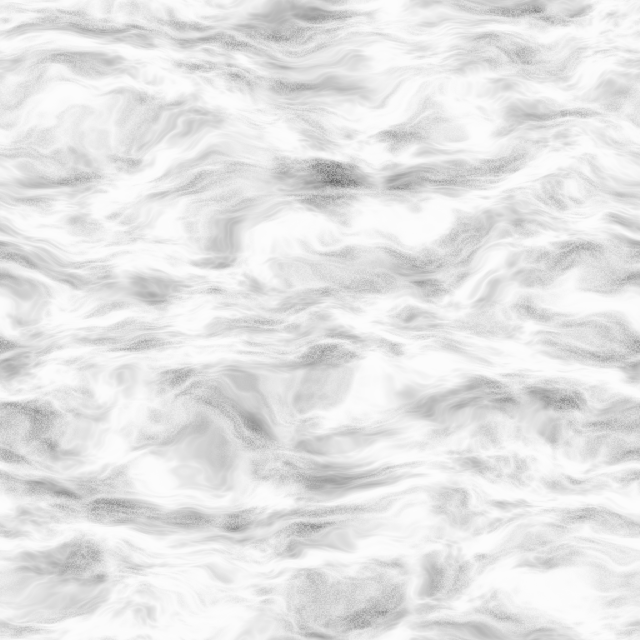
Give the GLSL for this texture, as a Shadertoy shader.

```glsl
const float WHITE_LEVEL   = 0.99;
const float SHADE_DEPTH   = 0.34;
const float SHADE_START   = 0.45;   // billow height where grey begins
const float SHADE_KNEE    = 0.10;
const float NOISE_GAIN    = 4.65;   // brings gradient noise to unit deviation
const int   OCTAVES       = 5;
const vec2  BASE_CELLS    = vec2(3.0, 8.0);
const float BASE_WEIGHT   = 0.35;
const vec2  VEIN_CELLS    = vec2(5.0, 13.0);
const float VEIN_WIDTH    = 0.28;
const float VEIN_FLOOR    = 0.5;
const float GRAIN_CELLS   = 512.0;
const float GRAIN_AMOUNT  = 0.42;

// Integer hash: two values in 0..1 per wrapped lattice cell
vec2 hash2(vec2 cell, vec2 period, float seed) {
    uvec2 q = uvec2(mod(cell, period));
    uint h = q.x * 1597334677u ^ q.y * 3812015801u ^ uint(seed) * 2798796415u;
    h = (h ^ (h >> 16)) * 2146121005u;
    h = (h ^ (h >> 15)) * 2221713035u;
    h ^= h >> 16;
    return vec2(h & 65535u, h >> 16) / 65535.0;
}

float cornerSlope(vec2 cell, vec2 corner, vec2 f, vec2 period, float seed) {
    float angle = 6.28318 * hash2(cell + corner, period, seed).x;
    return dot(vec2(cos(angle), sin(angle)), f - corner);
}

// Gradient noise that wraps after a whole number of cells
float gradientNoise(vec2 uv, vec2 period, float seed) {
    vec2 p = uv * period + seed * vec2(0.37, 0.61);
    vec2 cell = floor(p);
    vec2 f = p - cell;
    vec2 w = f * f * f * (f * (f * 6.0 - 15.0) + 10.0);
    float bottom = mix(cornerSlope(cell, vec2(0, 0), f, period, seed),
                       cornerSlope(cell, vec2(1, 0), f, period, seed), w.x);
    float top    = mix(cornerSlope(cell, vec2(0, 1), f, period, seed),
                       cornerSlope(cell, vec2(1, 1), f, period, seed), w.x);
    return mix(bottom, top, w.y);
}

// Cellular noise: gap between the two nearest points, zero on cell borders
float cellGap(vec2 uv, vec2 period, float seed) {
    vec2 p = uv * period;
    vec2 cell = floor(p);
    float nearest = 9.0, second = 9.0;
    for (int y = -1; y <= 1; y++)
    for (int x = -1; x <= 1; x++) {
        vec2 c = cell + vec2(x, y);
        float d = length(c + hash2(c, period, seed) - p);
        second = min(second, max(nearest, d));
        nearest = min(nearest, d);
    }
    return second - nearest;
}

// Folded noise layers, stretched sideways
float billow(vec2 uv) {
    float sum = 0.0, weight = BASE_WEIGHT;
    vec2 cells = BASE_CELLS;
    for (int i = 0; i < OCTAVES; i++) {
        sum += weight * NOISE_GAIN * abs(gradientNoise(uv, cells, float(i) + 3.0));
        cells = floor(cells * 1.95) + 1.0;
        weight *= 0.66;
    }
    return sum;
}

void mainImage(out vec4 fragColor, in vec2 fragCoord) {
    vec2 uv = fragCoord / iResolution.xy;

    // Wavy distortion of the streaks
    vec2 p = uv;
    p.x += 0.10 * gradientNoise(uv, vec2(4, 7), 21.0);
    p.y += 0.10 * gradientNoise(uv, vec2(3, 5), 22.0)
         + 0.03 * gradientNoise(uv, vec2(9, 15), 23.0)
         + 0.010 * gradientNoise(uv, vec2(23, 41), 24.0);

    // Grey hollows with a soft white limit
    float rise = billow(p) - SHADE_START;
    float shade = 0.5 * (rise + sqrt(rise * rise + SHADE_KNEE * SHADE_KNEE));

    // Pale veins
    float vein = smoothstep(0.0, VEIN_WIDTH, cellGap(p, VEIN_CELLS, 31.0));
    shade *= mix(VEIN_FLOOR, 1.0, vein);

    // Patchy fine grain, strongest in the hollows
    float patches = smoothstep(-0.25, 0.2, gradientNoise(p, vec2(8, 20), 41.0));
    float grain = hash2(floor(uv * GRAIN_CELLS), vec2(GRAIN_CELLS), 42.0).x - 0.5;
    shade *= 1.0 + GRAIN_AMOUNT * patches * grain;

    fragColor = vec4(vec3(clamp(WHITE_LEVEL - SHADE_DEPTH * shade, 0.0, 1.0)), 1.0);
}
```
